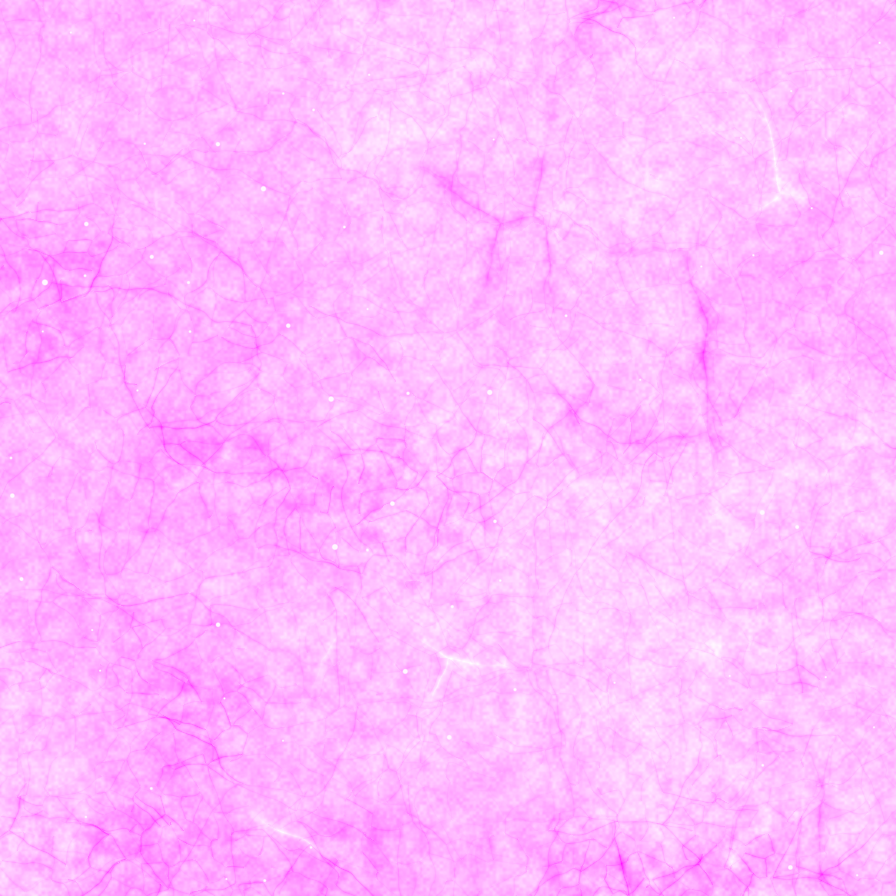
This texture is drawn by a Shadertoy shader. Its source:

```glsl
#define PALE 0.752
#define CLOUD_DEPTH 0.11
#define FIBRE_DEPTH 0.13
#define GRAIN_DEPTH 0.11
#define STAIN_DEPTH 0.16
#define VEIN_DEPTH 0.30
#define VEIN_WIDTH 0.010
#define CRACK_DEPTH 0.19
#define CRACK_WIDTH 0.0015
#define WARP 0.05
#define FLECK_SCALE 15.0

vec2 hash2(vec2 p) {
    vec3 q = fract(p.xyx * vec3(0.1031, 0.1030, 0.0973));
    q += dot(q, q.yzx + 33.33);
    return fract((q.xx + q.yz) * q.zy);
}

// Two independent smooth noises, each from -0.5 to 0.5
vec2 noise2(vec2 p) {
    vec2 i = floor(p), f = fract(p);
    f = f * f * (3.0 - 2.0 * f);
    vec2 low = mix(hash2(i), hash2(i + vec2(1, 0)), f.x);
    vec2 high = mix(hash2(i + vec2(0, 1)), hash2(i + vec2(1, 1)), f.x);
    return mix(low, high, f.y) - 0.5;
}

vec2 rough(vec2 p) {
    vec2 sum = vec2(0.0);
    float amp = 1.0;
    for (int i = 0; i < 5; i++) {
        sum += amp * noise2(p);
        p = mat2(1.6, 1.2, -1.2, 1.6) * p + 17.3;
        amp *= 0.5;
    }
    return sum;
}

// x: distance to the nearest cell border, y: random strength of that border
vec2 cellBorder(vec2 p) {
    vec2 cell = floor(p), f = fract(p);
    vec2 nearest = vec2(9.0), second = vec2(9.0);
    vec2 nearId = vec2(0.0), secondId = vec2(0.0);
    for (int y = -1; y <= 1; y++)
    for (int x = -1; x <= 1; x++) {
        vec2 o = vec2(x, y);
        vec2 r = o + hash2(cell + o) - f;
        if (dot(r, r) < dot(nearest, nearest)) {
            second = nearest;
            secondId = nearId;
            nearest = r;
            nearId = cell + o;
        } else if (dot(r, r) < dot(second, second)) {
            second = r;
            secondId = cell + o;
        }
    }
    float d = dot(0.5 * (nearest + second), normalize(second - nearest));
    return vec2(d, hash2(nearId + secondId + 71.0).x);
}

// Sparse round specks, one possible per grid cell
float flecks(vec2 p) {
    vec2 cell = floor(p * FLECK_SCALE);
    vec2 r = hash2(cell + 301.0);
    vec2 centre = 0.15 + 0.7 * hash2(cell + 157.0);
    float d = length(fract(p * FLECK_SCALE) - centre) / FLECK_SCALE;
    float radius = mix(0.001, 0.0032, r.y * r.y);
    return step(r.x, 0.3) * (1.0 - smoothstep(radius - 0.001, radius + 0.001, d));
}

void mainImage(out vec4 fragColor, in vec2 fragCoord) {
    vec2 p = fragCoord / iResolution.y;
    vec2 cloud = rough(p * 4.5 + 40.0);
    vec2 fibre = rough(p * 55.0 + 9.0);
    vec2 warped = p + WARP * rough(p * 6.0 + 5.0);

    // Mottled ground with fine grain
    float green = PALE + CLOUD_DEPTH * cloud.x + FIBRE_DEPTH * fibre.x;
    green += GRAIN_DEPTH * noise2(p * 270.0).x;

    // Smoky dark patches
    float stain = smoothstep(0.0, 0.5, cloud.y);
    green -= STAIN_DEPTH * stain * (0.6 + 1.2 * fibre.y);

    // Broad veins that fade in and out, some of them bleached
    float veinDist = cellBorder(warped * vec2(4.6, 3.8) + 3.0).x / 4.2;
    float patchy = rough(p * 3.5 + 83.0).x;
    float vein = smoothstep(-0.1, 0.4, patchy);
    float halo = 0.6 * exp(-veinDist / VEIN_WIDTH) + 0.4 * exp(-veinDist / (0.25 * VEIN_WIDTH));
    green -= VEIN_DEPTH * vein * halo * (1.0 + 0.8 * fibre.y);
    float bleached = smoothstep(0.42, 0.6, -patchy);
    green += 0.2 * bleached * exp(-veinDist / (0.5 * VEIN_WIDTH));

    // Hairline cracks at falling sizes
    float scale = 8.0, depth = CRACK_DEPTH;
    for (int i = 0; i < 3; i++) {
        vec2 border = cellBorder(warped * scale + 20.0 * float(i));
        float strength = border.y * (0.6 + 0.8 * stain);
        green -= depth * strength * exp(-border.x / (scale * CRACK_WIDTH));
        scale *= 2.1;
        depth *= 0.85;
    }

    green = mix(green, 0.97, flecks(p));
    fragColor = vec4(1.0, clamp(green, 0.0, 1.0), 1.0, 1.0);
}
```
